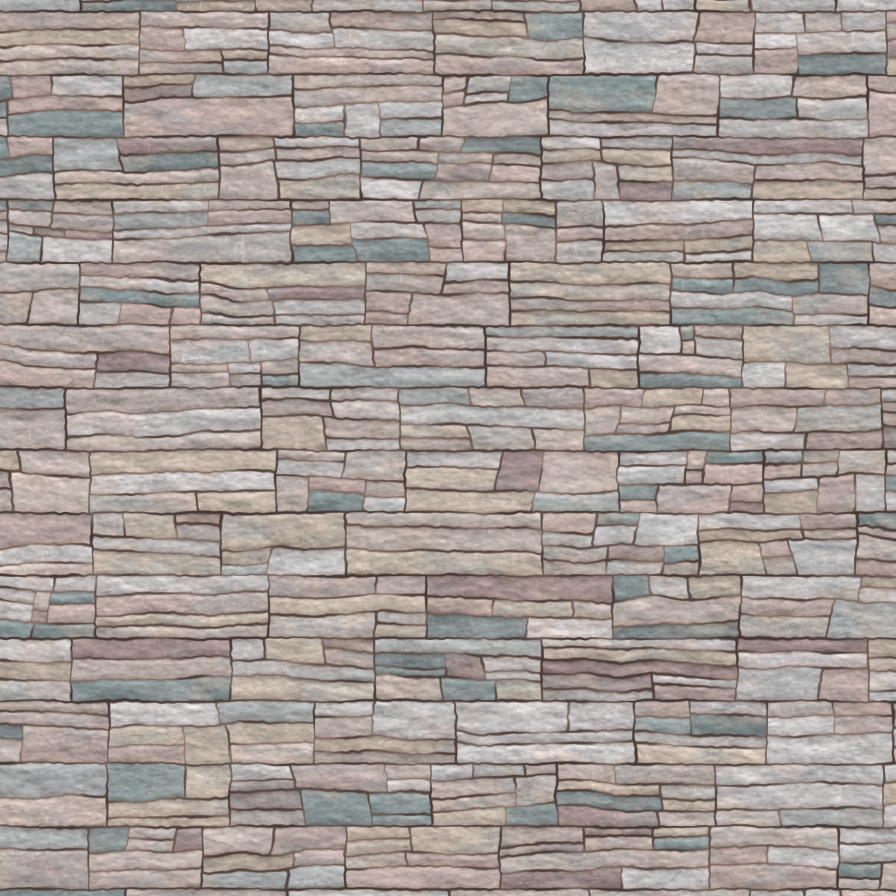
Reproduce this texture procedurally as a WebGL 2 fragment shader.

```glsl
#version 300 es
precision highp float;
// Stacked ledgestone wall: staggered panels of thin split stones in pink, beige and grey-green.
uniform vec2 u_resolution;
out vec4 fragColor;

float hash(vec2 p) {
  vec3 q = fract(vec3(p.xyx) * vec3(0.1031, 0.1030, 0.0973));
  q += dot(q, q.yzx + 33.33);
  return fract((q.x + q.y) * q.z);
}

float noise(vec2 p) {
  vec2 i = floor(p), f = fract(p);
  f = f * f * (3.0 - 2.0 * f);
  return mix(mix(hash(i), hash(i + vec2(1, 0)), f.x),
             mix(hash(i + vec2(0, 1)), hash(i + vec2(1, 1)), f.x), f.y);
}

float fbm(vec2 p) {
  float sum = 0.0, amp = 0.5;
  for (int i = 0; i < 5; i++) {
    sum += amp * noise(p);
    p = mat2(1.8, 0.5, -0.5, 1.8) * p + 7.3;
    amp *= 0.52;
  }
  return sum;
}

// Position of the i-th cut; the first and last stay fixed.
float cutAt(float i, float n, float seed, float jitter) {
  return i + (i < 0.5 || i > n - 0.5 ? 0.0 : jitter * (hash(vec2(i, seed)) - 0.5));
}

// Cuts a span into n uneven parts, narrows it to the part holding x, returns a new seed.
float split(inout vec2 span, float x, float n, float seed, float jitter) {
  float t = (x - span.x) / (span.y - span.x) * n;
  float i = clamp(floor(t), 0.0, n - 1.0);
  if (t < cutAt(i, n, seed, jitter)) i -= 1.0;
  else if (t > cutAt(i + 1.0, n, seed, jitter)) i += 1.0;
  i = clamp(i, 0.0, n - 1.0);
  span = mix(span.xx, span.yy, vec2(cutAt(i, n, seed, jitter), cutAt(i + 1.0, n, seed, jitter)) / n);
  return 1.0 + 400.0 * hash(vec2(i * 3.7 + 11.0, seed + 5.0));
}

float boxDistance(vec2 p, vec2 lo, vec2 hi, float radius) {
  vec2 q = abs(p - 0.5 * (lo + hi)) - 0.5 * (hi - lo) + radius;
  return length(max(q, 0.0)) + min(max(q.x, q.y), 0.0) - radius;
}

vec3 stoneColour(float pick) {
  if (pick < 0.28) return vec3(0.69, 0.645, 0.625);
  if (pick < 0.46) return vec3(0.67, 0.605, 0.59);
  if (pick < 0.68) return vec3(0.725, 0.71, 0.71);
  if (pick < 0.80) return vec3(0.70, 0.655, 0.61);
  if (pick < 0.85) return vec3(0.58, 0.51, 0.51);
  if (pick < 0.90) return vec3(0.63, 0.64, 0.64);
  return vec3(0.49, 0.53, 0.535);
}

void main() {
  vec2 uv = gl_FragCoord.xy / u_resolution.y;
  float pixel = 1.0 / u_resolution.y;
  vec2 p = uv + 0.0035 * (vec2(noise(uv * 45.0), noise(uv * vec2(22, 40) + 9.0)) - 0.5);
  p += 0.0018 * (vec2(noise(uv * 170.0), noise(uv * 150.0 + 4.0)) - 0.5);

  // Courses, then staggered panels
  float course = floor(p.y * 14.3 - 0.11);
  vec2 spanY = (vec2(course, course + 1.0) + 0.11) / 14.3;
  float shift = -1.0 - hash(vec2(course, 3.0));
  vec2 spanX = vec2(shift, shift + 40.0 * 0.174);
  float seed = split(spanX, p.x, 40.0, course + 50.0, 0.42);
  vec2 panelLo = vec2(spanX.x, spanY.x), panelHi = vec2(spanX.y, spanY.y);

  // Bend the inner cuts while the panel outline stays straight
  vec2 local = (p - panelLo) / (panelHi - panelLo);
  vec2 pin = 4.0 * local * (1.0 - local);
  vec2 q = p;
  q.y += pin.y * (0.020 * (hash(vec2(seed, 1.0)) - 0.5) * (local.x - 0.5)
       + 0.006 * (noise(vec2(p.x * 26.0, seed)) - 0.5));
  q.x += pin.x * 0.036 * (hash(vec2(seed, 2.0)) - 0.5) * (local.y - 0.5);

  // Layers, stones in each layer, and some stones split in two
  seed = split(spanY, q.y, 2.0 + step(0.62, hash(vec2(seed, 3.0))), seed, 0.7);
  float stones = 1.0 + floor(2.5 * hash(vec2(seed, 4.0)));
  seed = split(spanX, q.x, stones, seed, 0.75);
  float thick = step(0.026, spanY.y - spanY.x);
  seed = split(spanY, q.y, 1.0 + thick * step(0.36, hash(vec2(seed, 5.0))), seed, 0.6);

  // Distances to the stone and panel outlines
  float edge = boxDistance(q, vec2(spanX.x, spanY.x), vec2(spanX.y, spanY.y), 0.003);
  float panelEdge = boxDistance(p, panelLo, panelHi, 0.001);
  float above = spanY.y - q.y, below = q.y - spanY.x;

  // Colour with mineral stains
  vec3 colour = stoneColour(hash(vec2(seed, 6.0)));
  colour *= 0.96 + 0.10 * hash(vec2(seed, 7.0));
  vec2 grain = uv + seed * vec2(0.37, 0.71);
  colour = mix(colour, vec3(0.60, 0.62, 0.62), 0.45 * smoothstep(0.48, 0.72, fbm(grain * vec2(13, 24))));
  colour = mix(colour, vec3(0.73, 0.66, 0.61), 0.4 * smoothstep(0.52, 0.75, fbm(grain * vec2(18, 30) + 40.0)));

  // Cleft relief lit from above, with fine grit and faint cracks
  vec2 cleft = grain * vec2(32, 75);
  float relief = fbm(cleft) - fbm(cleft + vec2(0.05, 0.22));
  colour *= 1.0 + 0.75 * relief + 0.20 * (fbm(uv * vec2(190, 260)) - 0.5);
  float crack = abs(fbm(grain * vec2(14, 42) + 80.0) - 0.5);
  colour *= 1.0 - 0.10 * (1.0 - smoothstep(0.0, 0.02, crack)) * smoothstep(0.45, 0.7, noise(grain * 25.0));
  colour += 0.06 * smoothstep(0.78, 0.95, noise(uv * 210.0)) * smoothstep(0.55, 0.8, noise(uv * 18.0));

  // Worn bright upper lips, warm shaded undersides and cast shadows
  float recess = hash(vec2(seed, 8.0));
  colour += 0.07 * exp(-pow((above - 0.0040) / 0.0022, 2.0)) * (1.0 - recess);
  colour *= 1.0 - vec3(0.20, 0.25, 0.27) * exp(-max(below, 0.0) / 0.0028);
  colour *= 1.0 - vec3(0.44, 0.48, 0.50) * recess * recess * exp(-max(above, 0.0) / 0.0030);
  colour *= 1.05;

  // Thin brown joints that fade in and out, deepest around panels
  float wear = noise(uv * vec2(28, 45) + 15.0);
  float gap = mix(0.0002, 0.0012, wear);
  float joint = smoothstep(-gap - 0.0009 - 0.6 * pixel, -gap + 0.0006, edge);
  float seam = smoothstep(-0.0011 - 0.6 * pixel, -0.0001, panelEdge);
  vec3 jointColour = mix(vec3(0.50, 0.41, 0.37), vec3(0.29, 0.23, 0.21), smoothstep(0.15, 0.75, wear));
  colour = mix(colour, jointColour, joint * (0.62 + 0.3 * wear));
  colour = mix(colour, vec3(0.25, 0.21, 0.20), seam * (0.25 + 0.6 * wear));
  fragColor = vec4(clamp(colour, 0.0, 1.0), 1.0);
}
```
